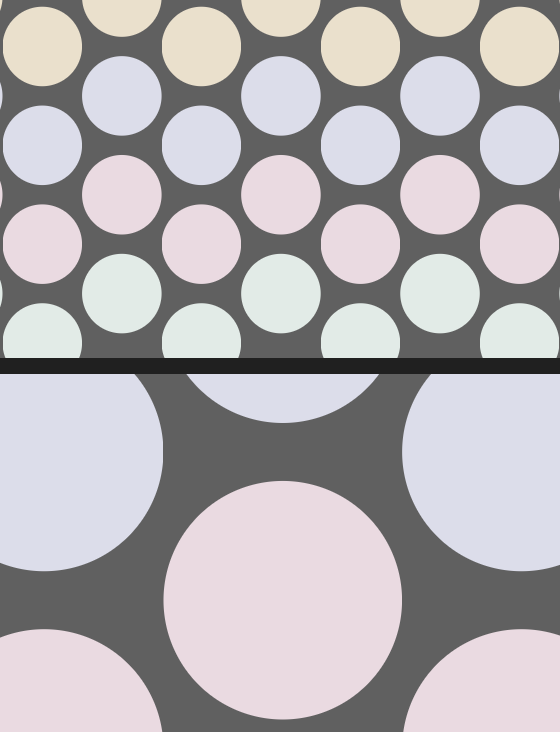
Top: the whole. Bottom: its middle third, enlarged.
A Shadertoy shader for this pattern:

```glsl
const vec3 GROUND = vec3(0.378);
const vec2 SPACING = vec2(0.14205, 0.1765);     // column and row pitch, in canvas widths
const vec2 FIRST_CENTER = vec2(0.0755, 0.083);  // measured from the upper left
const float RADIUS = 0.0710;
const float LAST_ROW = 3.0;

// One pastel per row: cream, lavender, pink, mint
vec3 rowColor(float row) {
    vec3 cream = vec3(0.918, 0.878, 0.800);
    vec3 lavender = vec3(0.863, 0.867, 0.918);
    vec3 pink = vec3(0.918, 0.855, 0.882);
    vec3 mint = vec3(0.886, 0.922, 0.906);
    return row < 0.5 ? cream : row < 1.5 ? lavender : row < 2.5 ? pink : mint;
}

float discMask(vec2 offset, float radius, float pixel) {
    return clamp(0.5 - (length(offset) - radius) / pixel, 0.0, 1.0);
}

// Column and row of the nearest dot; odd columns sit half a row higher
vec2 nearestDot(vec2 grid) {
    float column = floor(grid.x + 0.5);
    float lift = 0.5 * mod(column, 2.0);
    return vec2(column, floor(grid.y + lift + 0.5));
}

vec2 dotCenter(vec2 cell, vec2 spacing) {
    float lift = 0.5 * mod(cell.x, 2.0);
    return (cell - vec2(0.0, lift)) * spacing;
}

void mainImage(out vec4 fragColor, in vec2 fragCoord) {
    float pixel = 1.0 / iResolution.x;
    vec2 fromTop = vec2(fragCoord.x, iResolution.y - fragCoord.y) * pixel;
    vec2 p = fromTop - FIRST_CENTER;

    // Staggered dots
    vec2 cell = nearestDot(p / SPACING);
    float mask = discMask(p - dotCenter(cell, SPACING), RADIUS, pixel);

    // Ground stays bare beyond the last row
    mask *= step(cell.y, LAST_ROW + 0.5);

    fragColor = vec4(mix(GROUND, rowColor(cell.y), mask), 1.0);
}
```
